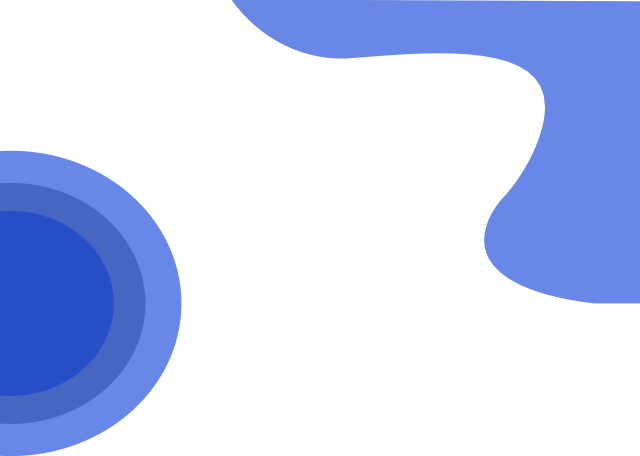
Reproduce this background procedurally as a Shadertoy shader.

```glsl
// Draws a white backdrop with a flowing blue corner shape and nested blue ellipses.

// Layout grid, with y measured downward from the top edge
const vec2 GRID = vec2(768.0, 546.0);

const vec3 WHITE = vec3(1.0);
const vec3 PERIWINKLE = vec3(0.41, 0.53, 0.90);
const vec3 SLATE_BLUE = vec3(0.28, 0.40, 0.76);
const vec3 ROYAL_BLUE = vec3(0.15, 0.31, 0.78);

const vec2 DISC_CENTER = vec2(13.0, 363.3);
const vec2 OUTER_RADII = vec2(204.7, 182.8);
const vec2 MIDDLE_RADII = vec2(161.5, 144.3);
const vec2 INNER_RADII = vec2(123.5, 110.7);

// Thin white wedge along the top edge
const float WEDGE_START = 432.0;
const float WEDGE_SLOPE = 0.0045;

// Chained cubic curves: each one starts where the last one ends
const int CURVES = 5;
const int STEPS = 16;
const vec2 OUTLINE[16] = vec2[16](
    vec2(278.0, 0.0),
    vec2(310.0, 45.0), vec2(364.0, 75.0), vec2(424.0, 69.5),
    vec2(530.0, 60.6), vec2(654.0, 52.0), vec2(654.0, 128.0),
    vec2(654.0, 160.0), vec2(633.0, 203.0), vec2(608.0, 232.0),
    vec2(591.0, 249.0), vec2(581.0, 269.0), vec2(581.0, 288.0),
    vec2(581.0, 328.0), vec2(632.0, 354.0), vec2(713.0, 363.3));
const float OVERSCAN = 30.0;

vec2 cubic(vec2 a, vec2 b, vec2 c, vec2 d, float t) {
    float s = 1.0 - t;
    return s * s * s * a + 3.0 * s * t * (s * b + t * c) + t * t * t * d;
}

// Adds one edge to the squared distance (x) and the inside sign (y)
void addEdge(vec2 p, vec2 a, vec2 b, inout vec2 field) {
    vec2 edge = b - a;
    vec2 toPoint = p - a;
    float along = clamp(dot(toPoint, edge) / dot(edge, edge), 0.0, 1.0);
    vec2 gap = toPoint - edge * along;
    field.x = min(field.x, dot(gap, gap));
    if ((a.y > p.y) != (b.y > p.y) &&
        p.x < a.x + edge.x * (p.y - a.y) / edge.y) field.y = -field.y;
}

float cornerShape(vec2 p) {
    vec2 field = vec2(1e9, 1.0);
    vec2 last = OUTLINE[0];
    for (int i = 0; i < CURVES; i++) {
        int k = i * 3;
        for (int j = 1; j <= STEPS; j++) {
            vec2 next = cubic(OUTLINE[k], OUTLINE[k + 1], OUTLINE[k + 2],
                              OUTLINE[k + 3], float(j) / float(STEPS));
            addEdge(p, last, next, field);
            last = next;
        }
    }
    // Close the outline beyond the canvas
    vec2 lowerRight = vec2(GRID.x + OVERSCAN, last.y);
    vec2 upperRight = vec2(lowerRight.x, -OVERSCAN);
    vec2 upperLeft = vec2(OUTLINE[0].x, -OVERSCAN);
    addEdge(p, last, lowerRight, field);
    addEdge(p, lowerRight, upperRight, field);
    addEdge(p, upperRight, upperLeft, field);
    addEdge(p, upperLeft, OUTLINE[0], field);

    float wedge = (p.x - WEDGE_START) * WEDGE_SLOPE - p.y;
    return max(sqrt(field.x) * field.y, wedge);
}

// Approximate signed distance to an ellipse
float ellipse(vec2 p, vec2 radii) {
    float k = length(p / radii);
    float gradient = length(p / (radii * radii));
    return k * (k - 1.0) / max(gradient, 1e-5);
}

float coverage(float dist, float pixel) {
    return clamp(0.5 - dist / pixel, 0.0, 1.0);
}

void mainImage(out vec4 fragColor, in vec2 fragCoord) {
    vec2 uv = fragCoord / iResolution.xy;
    vec2 p = vec2(uv.x, 1.0 - uv.y) * GRID;
    float pixel = GRID.y / iResolution.y;

    // Corner shape
    vec3 color = mix(WHITE, PERIWINKLE, coverage(cornerShape(p), pixel));

    // Nested ellipses, outermost first
    vec2 q = p - DISC_CENTER;
    color = mix(color, PERIWINKLE, coverage(ellipse(q, OUTER_RADII), pixel));
    color = mix(color, SLATE_BLUE, coverage(ellipse(q, MIDDLE_RADII), pixel));
    color = mix(color, ROYAL_BLUE, coverage(ellipse(q, INNER_RADII), pixel));

    fragColor = vec4(color, 1.0);
}
```
